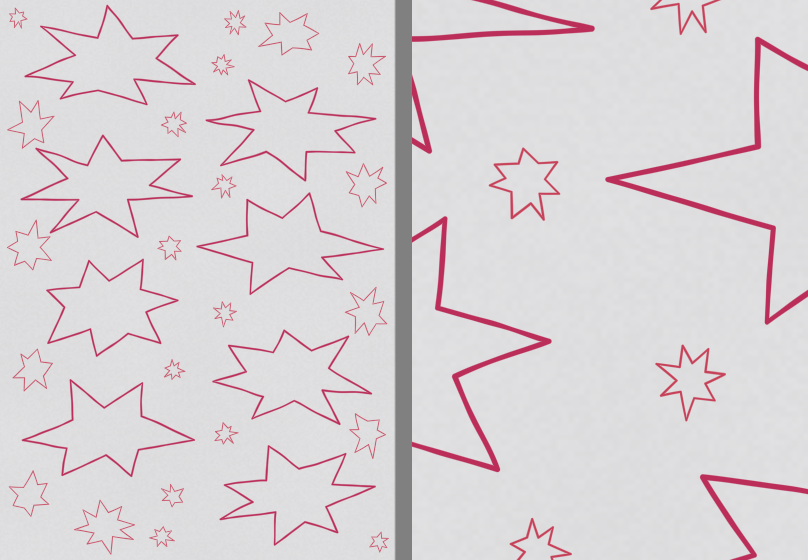
Left, the full canvas; right, a detail of the centre.
This pattern is drawn by a WebGL 2 fragment shader. Its source:

```glsl
#version 300 es
precision highp float;

uniform vec2 u_resolution;
out vec4 fragColor;

float hash(vec2 p) {
    return fract(sin(dot(p, vec2(127.1, 311.7))) * 43758.5453);
}

float valueNoise(vec2 p) {
    vec2 cell = floor(p), f = fract(p);
    f = f * f * (3.0 - 2.0 * f);
    return mix(mix(hash(cell), hash(cell + vec2(1, 0)), f.x),
               mix(hash(cell + vec2(0, 1)), hash(cell + vec2(1, 1)), f.x), f.y);
}

float segmentDistance(vec2 p, vec2 a, vec2 b) {
    vec2 pa = p - a, ba = b - a;
    return length(pa - ba * clamp(dot(pa, ba) / dot(ba, ba), 0.0, 1.0));
}

// Even corners are uneven tips, odd corners are notches
vec2 starCorner(int k, int corners, vec2 size, float seed) {
    k = k % corners;
    float turn = hash(vec2(float(k) + 0.5, seed)) - 0.5;
    float reach = hash(vec2(seed, float(k) + 7.3));
    float angle = 6.28319 * ((float(k) + turn * 0.75) / float(corners) + hash(vec2(seed, 3.7)));
    float radius = k % 2 == 0 ? mix(0.74, 1.0, reach) : mix(0.34, 0.52, reach);
    return radius * size * vec2(cos(angle), sin(angle));
}

// Ink coverage of one outlined star
float starInk(vec2 p, vec2 center, vec2 size, float lineWidth, float seed) {
    vec2 q = p - center;
    if (any(greaterThan(abs(q), size * 1.1 + 0.006))) return 0.0;
    int corners = 2 * (6 + int(hash(vec2(seed, 9.1)) * 2.6));
    vec2 from = starCorner(0, corners, size, seed);
    float d = 1.0;
    for (int k = 1; k <= corners; k++) {
        vec2 to = starCorner(k, corners, size, seed);
        d = min(d, segmentDistance(q, from, to));
        from = to;
    }
    float halfWidth = 0.5 * lineWidth * (0.85 + 0.3 * valueNoise(p * 70.0));
    float blur = 0.8 / u_resolution.y;
    return 1.0 - smoothstep(halfWidth - blur, halfWidth + blur, d);
}

void main() {
    vec2 p = gl_FragCoord.xy / u_resolution.y;
    float halfPage = 0.5 * u_resolution.x / u_resolution.y;
    p.x -= halfPage;

    // Hand wobble
    vec2 pen = p + 0.0035 * (vec2(valueNoise(p * 28.0), valueNoise(p * 28.0 + 40.0)) - 0.5);

    // Two staggered columns of large stars, with smaller ones in the gaps
    float boldInk = 0.0, fineInk = 0.0;
    for (int i = 0; i < 8; i++) {
        float seed = float(i) * 5.3 + 2.0;
        float side = i % 2 == 0 ? -1.0 : 1.0;
        vec2 home = vec2(side * 0.165, 0.885 - 0.11 * float(i));
        vec2 jitter = vec2(hash(vec2(seed, 1.3)), hash(vec2(seed, 2.6))) - 0.5;
        float vary = hash(vec2(seed, 5.9));

        boldInk = max(boldInk, starInk(pen, home + jitter * 0.012,
            vec2(0.172, 0.109) * mix(0.94, 1.02, vary), 0.0031, seed));

        float gapY = home.y + side * 0.11;
        fineInk = max(fineInk, starInk(pen, vec2(side * 0.3, gapY) + jitter * 0.008,
            vec2(0.047, 0.052) * mix(0.85, 1.05, vary), 0.0014, seed + 1.1));
        fineInk = max(fineInk, starInk(pen, vec2(side * 0.047, gapY) + jitter * 0.008,
            vec2(mix(0.021, 0.028, vary)), 0.0013, seed + 2.2));

        // Open ends of the columns
        if (i == 1 || i == 6) {
            fineInk = max(fineInk, starInk(pen, home + vec2(0.0, side * 0.165),
                vec2(0.066, 0.052), 0.0015, seed + 3.3));
            fineInk = max(fineInk, starInk(pen, home + side * vec2(-0.1, 0.185),
                vec2(0.023), 0.0013, seed + 4.4));
        }
        if (i == 0 || i == 7) {
            fineInk = max(fineInk, starInk(pen, home + side * vec2(0.158, -0.083),
                vec2(0.02), 0.0013, seed + 3.3));
        }
    }

    // Scanned paper with soft mottling and a shaded right edge
    vec3 color = vec3(0.871, 0.868, 0.874);
    color += 0.012 * (valueNoise(p * 9.0) - 0.5) + 0.018 * (valueNoise(p * 300.0) - 0.5);
    color *= 1.0 - 0.35 * smoothstep(halfPage - 0.004, halfPage, p.x);

    color = mix(color, vec3(0.77, 0.2, 0.3), fineInk * 0.92);
    color = mix(color, vec3(0.73, 0.18, 0.35), boldInk);
    fragColor = vec4(color, 1.0);
}
```
